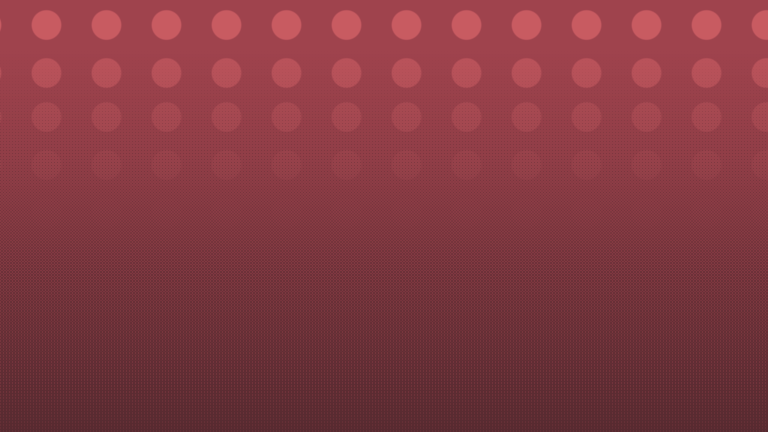
A Shadertoy shader for this background:

```glsl
// Rows of fading coral dots on a crimson field that dithers down to dark maroon.
#define LIGHT_COLOR vec3(0.625, 0.262, 0.302)
#define DARK_COLOR  vec3(0.308, 0.154, 0.175)
#define DOT_COLOR   vec3(0.785, 0.355, 0.382)
#define DOT_SPACING vec2(0.1389, 0.1111)
#define DOT_ORIGIN  vec2(0.1076, 0.0579)
#define DOT_RADIUS  0.0343
#define DOT_ROWS    5
#define FADE_START  0.11
#define FADE_SLOPE  0.97
#define DITHER_CELLS 288.0
#define DITHER_CONTRAST 0.25

// Ordered 2x2 threshold: opposite corners fill first, as a checkerboard.
float bayer2(vec2 cell) {
    cell = floor(cell);
    return fract(cell.x * 0.5 + cell.y * cell.y * 0.75);
}

// Coverage of all dot rows; each row is fainter than the one above.
float dotCoverage(vec2 p, float pixel) {
    float coverage = 0.0;
    float column = (p.x - DOT_ORIGIN.x) / DOT_SPACING.x;
    float dx = (fract(column + 0.5) - 0.5) * DOT_SPACING.x;
    for (int i = 0; i < DOT_ROWS; i++) {
        float row = float(i);
        // The rows below the second sit slightly higher than the even step.
        float rowY = DOT_ORIGIN.y + row * DOT_SPACING.y
                   - 0.0093 * step(1.5, row);
        float edge = length(vec2(dx, p.y - rowY)) - DOT_RADIUS;
        float disc = 1.0 - smoothstep(-pixel, pixel, edge);
        float opacity = pow(1.0 - row / 4.5, 1.5);
        coverage = max(coverage, disc * opacity);
    }
    return coverage;
}

void mainImage(out vec4 fragColor, in vec2 fragCoord) {
    // Canvas heights, with y measured down from the top edge.
    float pixel = 1.0 / iResolution.y;
    vec2 p = vec2(fragCoord.x, iResolution.y - fragCoord.y) * pixel;

    vec3 color = mix(LIGHT_COLOR, DOT_COLOR, dotCoverage(p, pixel));

    // Dark share grows downward, partly broken into a fine screen.
    float darkShare = clamp((p.y - FADE_START) * FADE_SLOPE, 0.0, 1.0);
    float screen = clamp((darkShare - bayer2(p * DITHER_CELLS)) * 4.0, 0.0, 1.0);

    // Flatten the screen where its cells become smaller than a pixel.
    float detail = smoothstep(0.5, 1.0, iResolution.y / DITHER_CELLS);
    float shade = mix(darkShare, screen, DITHER_CONTRAST * detail);

    fragColor = vec4(mix(color, DARK_COLOR, shade), 1.0);
}
```
